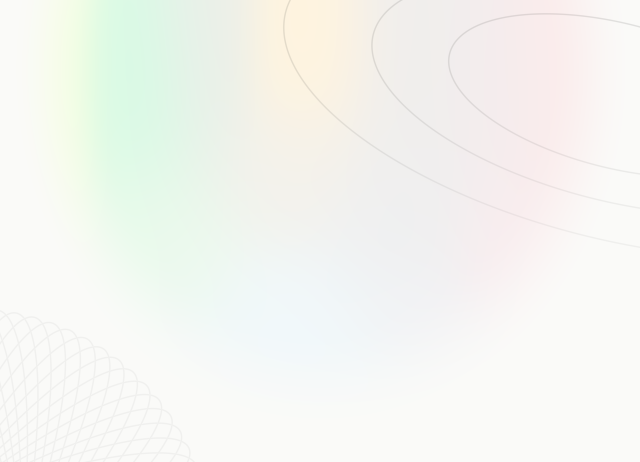
Write a Shadertoy shader that draws this background.

```glsl
const vec3 PAPER = vec3(0.98, 0.98, 0.973);
const vec3 INK = vec3(0.25, 0.25, 0.24);
const float PI = 3.14159;

// Weighted colour: rgb carries colour times weight, a carries weight
vec4 glow(vec2 p, vec2 center, vec2 radius, vec3 color) {
    vec2 d = (p - center) / radius;
    return vec4(color, 1.0) * exp(-dot(d, d));
}

vec2 rotate(vec2 p, float angle) {
    float c = cos(angle), s = sin(angle);
    return vec2(c * p.x + s * p.y, c * p.y - s * p.x);
}

// Thin antialiased outline of an axis-aligned ellipse
float ellipseLine(vec2 p, vec2 radius, float pixel) {
    float f = length(p / radius);
    float slope = length(p / (radius * radius));
    float d = abs(f - 1.0) * f / max(slope, 1e-4);
    return 1.0 - smoothstep(0.0, 0.0009 + pixel, d);
}

// Blended pastel field that fades into the paper at a soft oval rim
vec3 pastelField(vec2 p) {
    vec4 sum = vec4(PAPER, 1.0) * 0.03;
    // Left: lime, mint, grey
    sum += glow(p, vec2(0.10, 0.75), vec2(0.09, 0.40), vec3(0.97, 1.00, 0.87));
    sum += glow(p, vec2(0.315, 0.80), vec2(0.13, 0.25), vec3(0.845, 0.98, 0.895));
    sum += glow(p, vec2(0.35, 0.48), vec2(0.15, 0.18), vec3(0.925, 0.98, 0.925));
    sum += glow(p, vec2(0.45, 0.88), vec2(0.10, 0.25), vec3(0.925, 0.932, 0.915));
    // Middle: cream, warm grey, cool grey, pale blue
    sum += glow(p, vec2(0.66, 0.90), vec2(0.12, 0.22), vec3(1.00, 0.955, 0.87));
    sum += glow(p, vec2(0.62, 0.62), vec2(0.15, 0.15), vec3(0.95, 0.945, 0.925));
    sum += glow(p, vec2(0.90, 0.80), vec2(0.14, 0.35), vec3(0.94, 0.932, 0.925));
    sum += glow(p, vec2(0.87, 0.50), vec2(0.15, 0.18), vec3(0.935, 0.938, 0.945));
    sum += glow(p, vec2(0.65, 0.26), vec2(0.28, 0.20), vec3(0.943, 0.972, 0.982));
    // Right: mauve, pink, rose
    sum += glow(p, vec2(1.07, 0.75), vec2(0.10, 0.30), vec3(0.953, 0.925, 0.93));
    sum += glow(p, vec2(1.20, 0.80), vec2(0.12, 0.35), vec3(0.985, 0.922, 0.92));
    sum += glow(p, vec2(1.10, 0.45), vec2(0.11, 0.17), vec3(0.985, 0.93, 0.938));
    sum += glow(p, vec2(0.93, 0.30), vec2(0.12, 0.10), vec3(0.955, 0.95, 0.96));

    float rim = length((p - vec2(0.695, 0.85)) / vec2(0.665, 0.77));
    return mix(PAPER, sum.rgb / sum.a, 1.0 - smoothstep(0.72, 1.02, rim));
}

// Three tilted concentric orbits
float orbits(vec2 p, vec2 center, float tilt, float pixel) {
    vec2 q = rotate(p - center, tilt);
    float line = 0.0;
    for (int i = 0; i < 3; i++) {
        float n = float(i);
        float size = 0.177 + 0.075 * n + 0.006 * n * n;
        line = max(line, ellipseLine(q, size * vec2(2.102, 0.885), pixel));
    }
    return line;
}

// Rosette of narrow ellipses turned about one center
float rosette(vec2 p, vec2 center, vec2 radius, float pixel) {
    const int COUNT = 40;
    float line = 0.0;
    for (int i = 0; i < COUNT; i++) {
        vec2 q = rotate(p - center, PI * (float(i) + 0.55) / float(COUNT));
        line = max(line, ellipseLine(q, radius, pixel));
    }
    return line;
}

void mainImage(out vec4 fragColor, in vec2 fragCoord) {
    float pixel = 1.0 / iResolution.y;
    vec2 p = fragCoord * pixel;
    // Keep the layout spanning the full width
    p.x *= 1.3838 * iResolution.y / iResolution.x;

    vec3 color = pastelField(p);

    float orbitInk = mix(0.06, 0.14, smoothstep(0.45, 0.90, p.y));
    color = mix(color, INK, orbitInk * orbits(p, vec2(1.333, 0.793), -0.247, pixel));
    color = mix(color, INK, 0.055 * rosette(p, vec2(-0.065, -0.19), vec2(0.522, 0.11), pixel));

    fragColor = vec4(color, 1.0);
}
```
